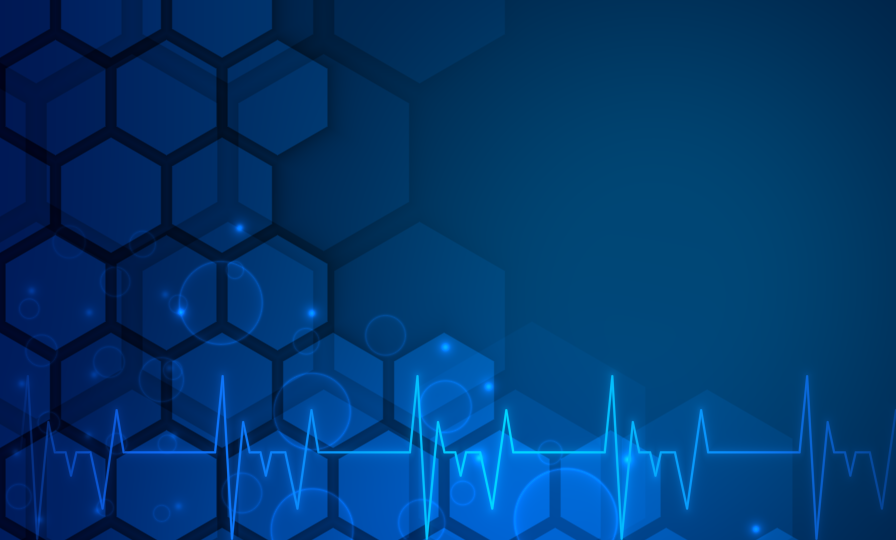
This background is drawn by a Shadertoy shader. Its source:

```glsl
// Dark blue backdrop: overlapping hexagon lattices, glassy rings, sparks and a glowing pulse line.

#define GLOW_POS vec2(1.21, 0.50)
#define GLOW_COLOR vec3(0.0, 0.275, 0.455)
#define EDGE_COLOR vec3(0.0, 0.125, 0.265)
#define NAVY_COLOR vec3(0.0, 0.012, 0.165)
#define HEX_TINT vec3(0.0, 0.075, 0.150)
#define RING_COLOR vec3(0.02, 0.42, 0.95)
#define PULSE_BLUE vec3(0.06, 0.40, 0.98)
#define PULSE_CYAN vec3(0.0, 0.84, 1.0)
#define PULSE_START vec2(0.4123, 0.1623)
#define PULSE_PERIOD 0.3608
#define PULSE_WIDTH 0.0016

float hash(vec2 p) {
    vec3 q = fract(p.xyx * vec3(0.1031, 0.1030, 0.0973));
    q += dot(q, q.yzx + 33.33);
    return fract((q.x + q.y) * q.z);
}

// Signed distance to a hexagon with a vertex on top
float hexagon(vec2 p, float apothem) {
    p = abs(p);
    return max(p.x, dot(p, vec2(0.5, 0.866))) - apothem;
}

// Distance to a staggered lattice, rows counted downward; xy = cell centre, z = distance.
// Columns end at reach, which grows by growth for each row past lastRow.
vec3 lattice(vec2 p, vec2 origin, vec2 pitch, float apothem,
             float reach, float growth, float lastRow) {
    vec3 best = vec3(0.0, 0.0, 9.0);
    float firstRow = floor((origin.y - p.y) / pitch.y);
    for (int i = 0; i < 2; i++) {
        float row = firstRow + float(i);
        float left = origin.x + 0.5 * pitch.x * mod(row, 2.0);
        float limit = reach + growth * max(row - lastRow, 0.0);
        float column = min(round((p.x - left) / pitch.x), floor((limit - left) / pitch.x));
        vec2 center = vec2(left + column * pitch.x, origin.y - row * pitch.y);
        float d = hexagon(p - center, apothem);
        if (d < best.z) best = vec3(center, d);
    }
    return best;
}

// Dark halo outside a shape, translucent tint inside it
vec3 pane(vec3 color, float d, float shade, vec3 tint, float px) {
    color *= 1.0 - shade * exp(-max(d, 0.0) / 0.022) * smoothstep(-px, px, d);
    return color + tint * (1.0 - smoothstep(-px, px, d));
}

// Thin outline with a soft inner rim
float ring(vec2 p, float radius) {
    float d = length(p) - radius;
    float rim = d < 0.0 ? exp(d / (0.12 * radius)) : exp(-d / 0.002);
    return 0.20 * exp(-d * d / 0.000006) + 0.20 * rim + 0.04 * step(d, 0.0);
}

float spark(vec2 p) {
    float d2 = dot(p, p);
    return 0.6 * exp(-d2 / 0.00004) + 0.25 * exp(-d2 / 0.00025);
}

float segment(vec2 p, vec2 a, vec2 b) {
    vec2 ab = b - a;
    return length(p - a - ab * clamp(dot(p - a, ab) / dot(ab, ab), 0.0, 1.0));
}

// Distance to the repeating heartbeat trace
float pulse(vec2 p) {
    vec2 beat[14] = vec2[14](vec2(-0.06, 0.0), vec2(-0.014, 0.0), vec2(0.0, 0.141),
        vec2(0.0173, -0.16), vec2(0.038, 0.056), vec2(0.05, 0.0), vec2(0.07, 0.0),
        vec2(0.08, -0.043), vec2(0.09, 0.0), vec2(0.116, 0.0), vec2(0.1385, -0.104),
        vec2(0.1645, 0.078), vec2(0.1775, 0.0), vec2(0.3008, 0.0));
    p -= PULSE_START;
    p.x = mod(p.x + 0.06, PULSE_PERIOD) - 0.06;
    float d = 9.0;
    for (int i = 0; i < 13; i++) d = min(d, segment(p, beat[i], beat[i + 1]));
    return d;
}

void mainImage(out vec4 fragColor, in vec2 fragCoord) {
    float px = 1.0 / iResolution.y;
    vec2 p = fragCoord * px;

    // Backdrop: glow on the right, navy on the left, bluer at the bottom
    float low = exp(-dot((p - vec2(0.92, 0.0)) * vec2(1.7, 3.0), (p - vec2(0.92, 0.0)) * vec2(1.7, 3.0)));
    vec3 color = mix(GLOW_COLOR, EDGE_COLOR, smoothstep(0.1, 0.85, length(p - GLOW_POS)));
    color = mix(NAVY_COLOR, color, smoothstep(-0.05, 0.6, p.x));
    color += vec3(0.0, 0.03, 0.13) * low;

    // Hexagons: one broad pane, then the large and small lattices
    float leftShade = 1.0 - smoothstep(0.3, 1.1, p.x);
    color = pane(color, hexagon(p - vec2(0.985, 0.162), 0.21), 0.0, HEX_TINT * 0.22, px);
    vec3 large = lattice(p, vec2(0.777, 1.028), vec2(0.355, 0.3106), 0.158, 0.8, 0.55, 2.0);
    color = pane(color, large.z, 0.22 * leftShade, HEX_TINT * (0.32 + 0.3 * low), px);
    vec3 small = lattice(p, vec2(0.0, 1.0), vec2(0.2056, 0.1807), 0.0925, 0.53, 0.33, 3.0);
    float strength = 0.6 + 0.35 * hash(floor(small.xy * 40.0)) + 0.75 * low;
    color = pane(color, small.z, 0.42 * leftShade, HEX_TINT * strength, px);

    // Rings and sparks
    vec3 rings[15] = vec3[15](vec3(0.409, 0.439, 0.077), vec3(0.578, 0.238, 0.071),
        vec3(0.825, 0.247, 0.048), vec3(0.714, 0.379, 0.037), vec3(0.299, 0.297, 0.041),
        vec3(0.448, 0.087, 0.037), vec3(0.578, 0.019, 0.076), vec3(0.781, 0.032, 0.043),
        vec3(1.048, 0.037, 0.095), vec3(0.857, 0.087, 0.022), vec3(1.019, 0.162, 0.022),
        vec3(0.567, 0.368, 0.024), vec3(0.435, 0.5, 0.016), vec3(0.264, 0.548, 0.024),
        vec3(0.128, 0.552, 0.03));
    float light = 0.0;
    for (int i = 0; i < 15; i++)
        light += ring(p - rings[i].xy, rings[i].z) * clamp(0.3 + 6.0 * (rings[i].z - 0.02), 0.35, 0.85)
               * smoothstep(-0.3, 0.6, rings[i].x);
    vec2 sparks[8] = vec2[8](vec2(0.905, 0.284), vec2(0.825, 0.357), vec2(1.162, 0.149),
        vec2(0.887, 0.152), vec2(1.4, 0.02), vec2(0.444, 0.578), vec2(0.335, 0.422), vec2(0.578, 0.42));
    for (int i = 0; i < 8; i++) light += spark(p - sparks[i]);

    // Faint scattered bubbles at the lower left
    vec2 cell = floor(p / 0.13);
    vec2 offset = (vec2(hash(cell), hash(cell + 17.0)) - 0.5) * 0.06;
    vec2 local = p - (cell + 0.5) * 0.13 - offset;
    float scatter = step(cell.x, 2.0) * step(cell.y, 3.0);
    light += scatter * (0.25 * ring(local, 0.014 + 0.016 * hash(cell + 5.0)) + 0.3 * spark(local + offset * 1.8 + 0.015));
    color += RING_COLOR * light;

    // Pulse line, cyan in the middle and fading at both ends
    float d = pulse(p);
    float fade = smoothstep(-0.1, 0.36, p.x) * (1.0 - 0.7 * smoothstep(1.35, 1.68, p.x)) * smoothstep(0.03, 0.06, p.x);
    float middle = (p.x - 0.95) / 0.38;
    vec3 ink = mix(PULSE_BLUE, PULSE_CYAN, exp(-middle * middle));
    color += ink * fade * 0.16 * exp(-d / 0.008);
    color = mix(color, ink, fade * (1.0 - smoothstep(PULSE_WIDTH - 0.5 * px, PULSE_WIDTH + px, d)));

    fragColor = vec4(clamp(color, 0.0, 1.0), 1.0);
}
```
